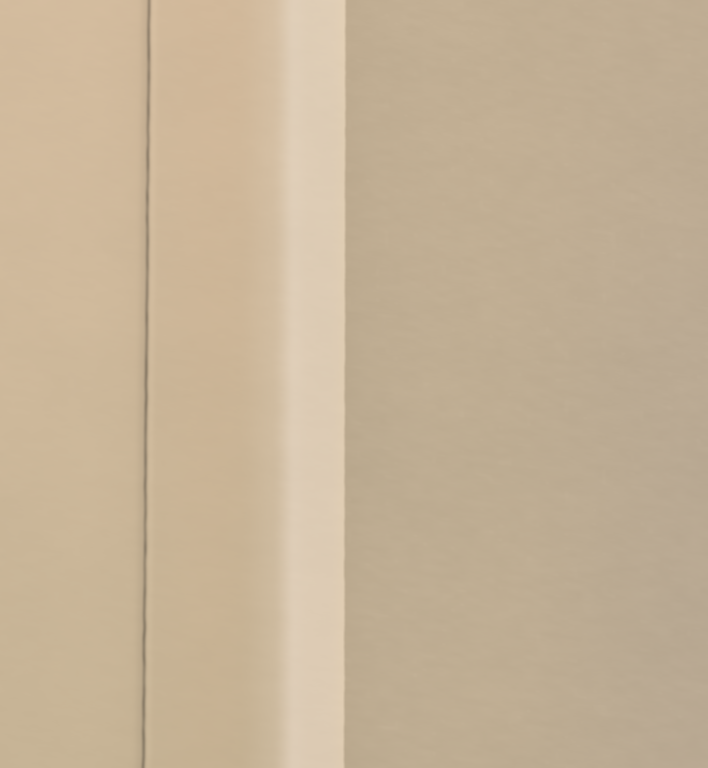
Write a Shadertoy shader that draws this texture.

```glsl
// Beige wall panel with a thin vertical seam, a pale lit strip and a shaded plaster side.
#define SEAM_X 0.2065
#define SEAM_LEAN 0.008
#define SEAM_WIDTH 0.0027
#define STRIP_LEFT 0.396
#define STRIP_RIGHT 0.487
#define GRAIN 0.020
#define MOTTLE 0.018
#define PANEL_TOP vec3(0.828, 0.736, 0.620)
#define PANEL_LOW vec3(0.780, 0.706, 0.588)
#define STRIP_COLOR vec3(0.867, 0.797, 0.706)
#define SHADE_COLOR vec3(0.746, 0.677, 0.573)
#define SHADE_FAR vec3(0.724, 0.660, 0.573)

float hash(vec2 p) {
    return fract(sin(dot(p, vec2(127.1, 311.7))) * 43758.5453);
}

float noise(vec2 p) {
    vec2 cell = floor(p);
    vec2 f = fract(p);
    f = f * f * (3.0 - 2.0 * f);
    float low = mix(hash(cell), hash(cell + vec2(1.0, 0.0)), f.x);
    float high = mix(hash(cell + vec2(0.0, 1.0)), hash(cell + vec2(1.0, 1.0)), f.x);
    return mix(low, high, f.y);
}

// Centred fractal noise, roughly -0.5 to 0.5
float fbm(vec2 p) {
    float sum = 0.0;
    float amplitude = 0.5;
    for (int i = 0; i < 4; i++) {
        sum += amplitude * (noise(p) - 0.5);
        p = p * 2.03 + vec2(17.3, 9.1);
        amplitude *= 0.5;
    }
    return sum;
}

float bell(float d, float width) {
    return exp(-d * d / (width * width));
}

// Left panel, warm at the top and duller below
vec3 panelColor(vec2 uv) {
    vec3 color = mix(PANEL_LOW, PANEL_TOP, smoothstep(-0.1, 1.1, uv.y));
    color += bell(uv.x - 0.30, 0.06) * vec3(0.004, -0.002, -0.004);
    return color - 0.010 * smoothstep(0.12, 0.22, uv.x);
}

// Right side, cooler and darker toward the far edge
vec3 shadeColor(vec2 uv) {
    float far = smoothstep(0.65, 1.05, uv.x) * (1.0 - 0.55 * smoothstep(0.45, 1.0, uv.y));
    vec3 color = mix(SHADE_COLOR, SHADE_FAR, far);
    color += vec3(0.012, 0.007, 0.005) * smoothstep(0.35, 0.9, uv.y);
    return color - 0.016 * exp(-max(uv.x - STRIP_RIGHT, 0.0) / 0.035);
}

// Thin brown groove with a pale lip on its right
vec3 addSeam(vec3 color, vec2 uv) {
    float wobble = 0.0010 * (noise(vec2(uv.y * 60.0, 3.0)) - 0.5);
    float d = uv.x - SEAM_X - SEAM_LEAN * (uv.y - 0.5) - wobble;
    float depth = 0.21 + 0.08 * noise(vec2(uv.y * 70.0, 8.0));
    color *= 1.0 - depth * bell(d, SEAM_WIDTH);
    color *= 1.0 - 0.045 * bell(d + 0.005, 0.007);
    return color + 0.020 * bell(d - 0.007, 0.005);
}

void mainImage(out vec4 fragColor, in vec2 fragCoord) {
    vec2 uv = fragCoord / iResolution.xy;
    float pixel = 1.0 / iResolution.x;

    // Strip: soft left rise, crisp and nearly straight right edge
    float leftEdge = STRIP_LEFT + 0.005 * fbm(vec2(uv.y * 30.0, 1.0));
    float rise = 0.34 * smoothstep(-0.060, 0.002, uv.x - leftEdge)
               + 0.66 * smoothstep(-0.012, 0.020, uv.x - leftEdge);
    float rightEdge = STRIP_RIGHT + 0.002 * (uv.y - 0.5)
                    + 0.0016 * fbm(vec2(uv.y * 75.0, 5.0));
    float blur = pixel + 0.0012;
    float side = smoothstep(-blur, blur, uv.x - rightEdge);

    vec3 strip = STRIP_COLOR + vec3(0.010, 0.010, 0.008) * (uv.y - 0.5);
    strip += vec3(0.006, 0.008, 0.012) * bell(uv.x - 0.416, 0.013);
    strip += vec3(0.012, 0.008, -0.004) * bell(uv.x - rightEdge, 0.012);

    vec3 color = addSeam(panelColor(uv), uv);
    color = mix(color, strip, rise);
    color = mix(color, shadeColor(uv), side);

    // Broad stains and fine, slightly slanted horizontal fibres
    float mottle = fbm(uv * vec2(8.0, 10.0));
    vec2 slanted = vec2(uv.x, uv.y + 0.12 * uv.x);
    float fibres = fbm(slanted * vec2(48.0, 120.0));
    float roughness = mix(0.55, 1.0, side);
    color += MOTTLE * mottle * vec3(1.0, 0.80, 0.70);
    color += GRAIN * roughness * fibres;

    // Sparse pale flecks on the shaded side
    float flecks = smoothstep(0.82, 1.0, noise(slanted * vec2(75.0, 110.0) + 31.0));
    color += 0.007 * side * flecks;

    fragColor = vec4(clamp(color, 0.0, 1.0), 1.0);
}
```
